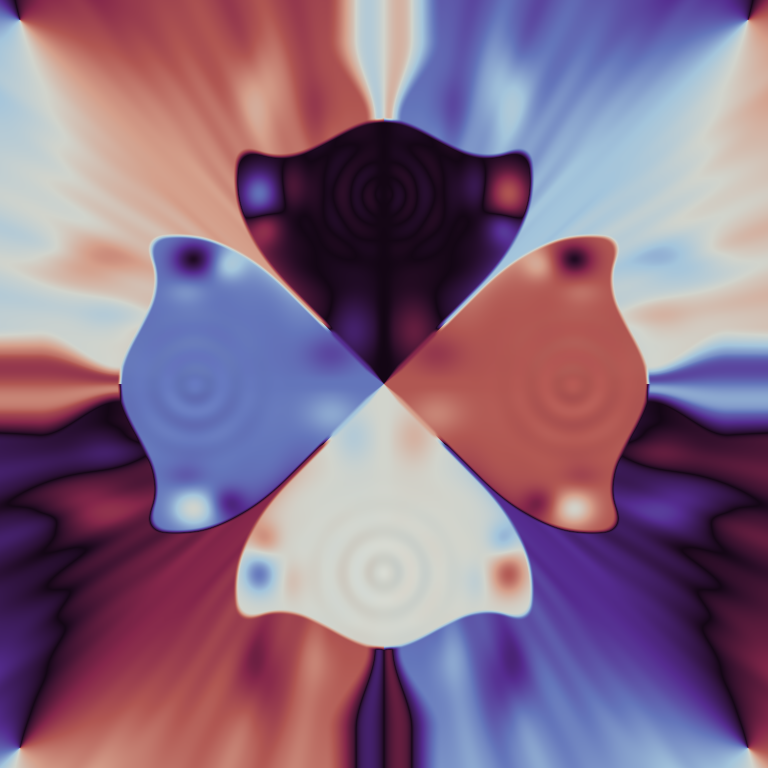
Give the GLSL for this background, as a Shadertoy shader.

```glsl
// Four-lobed cyclic phase portrait: blue, dark, red and pale petals in flowing colour.

const float PI = 3.14159265;
const vec2 RING_CENTER = vec2(0.0, 0.492);
const float CORNER = 0.948;   // diagonal vortex, in half canvases
const float PETAL_TIP = 0.69;

// Cyclic palette: pale, blue, dark, red, pale
vec3 phaseColor(float phase) {
    const vec3 wheel[8] = vec3[8](
        vec3(0.82, 0.83, 0.80), vec3(0.64, 0.77, 0.86),
        vec3(0.39, 0.46, 0.73), vec3(0.33, 0.17, 0.56),
        vec3(0.15, 0.05, 0.16), vec3(0.52, 0.15, 0.29),
        vec3(0.69, 0.34, 0.32), vec3(0.83, 0.62, 0.54));
    phase = fract(phase);
    float slot = phase * 8.0;
    int i = int(slot) % 8;
    vec3 color = mix(wheel[i], wheel[(i + 1) % 8], fract(slot));
    float crease = exp(-90.0 * abs(phase - 0.5));
    return color * (1.0 - 0.5 * crease);
}

vec2 hashGradient(vec2 cell) {
    float angle = 2.0 * PI * fract(sin(dot(cell, vec2(127.1, 311.7))) * 43758.5);
    return vec2(cos(angle), sin(angle));
}

float gradientNoise(vec2 p) {
    vec2 i = floor(p), f = fract(p);
    vec2 u = f * f * f * (f * (f * 6.0 - 15.0) + 10.0);
    vec2 e = vec2(1.0, 0.0);
    float low = mix(dot(hashGradient(i), f),
                    dot(hashGradient(i + e.xy), f - e.xy), u.x);
    float high = mix(dot(hashGradient(i + e.yx), f - e.yx),
                     dot(hashGradient(i + e.xx), f - e.xx), u.x);
    return mix(low, high, u.y);
}

float bump(vec2 p, vec2 center, vec2 size) {
    vec2 d = (p - center) / size;
    return exp(-dot(d, d));
}

float smoothMax(float a, float b, float k) {
    float h = max(k - abs(a - b), 0.0) / k;
    return max(a, b) + 0.25 * h * h * k;
}

float petalSide(float y) {
    float bend = max(y - 0.25, 0.0);
    return y - 1.75 * bend * bend;
}

// Negative inside the petal, positive outside
float petalDistance(vec2 p) {
    float top = 0.648 + 0.047 * cos(PI * p.x / 0.27);
    return smoothMax(p.y - top, p.x - petalSide(p.y), 0.06);
}

float ringWave(vec2 p) {
    float d = length(p - RING_CENTER);
    return cos(86.0 * d) * exp(-d * d / 0.022);
}

// Phase offset within the petal
float innerPhase(vec2 p) {
    float q = 0.08 * bump(p, vec2(0.08, 0.14), vec2(0.05, 0.07));
    q += 0.24 * bump(p, vec2(0.325, 0.495), vec2(0.045, 0.055));
    q -= 0.14 * bump(p, vec2(0.310, 0.405), vec2(0.040, 0.045));
    q -= 0.05 * bump(p, vec2(0.240, 0.515), vec2(0.035, 0.050));
    float edge = exp(-max(petalSide(p.y) - p.x, 0.0) / 0.035);
    q -= 0.12 * edge * smoothstep(0.15, 0.28, p.y) * (1.0 - smoothstep(0.36, 0.46, p.y));
    q += 0.012 * gradientNoise(p * 9.0);
    q += 0.022 * ringWave(p) * p.x / (length(p - RING_CENTER) + 0.02);
    return q * smoothstep(0.0, 0.03, p.x);
}

// Phase offset beyond the petal: corner vortex, soft rays and axial plume
float outerPhase(vec2 p) {
    float across = 1.7 * (p.y - p.x);
    float along = 2.0 * CORNER - p.x - p.y;
    float q = -0.375 + 0.5 * atan(across, along) / PI;
    float slope = p.x / p.y;
    float rays = gradientNoise(vec2(slope * 11.0, length(p) * 2.0));
    q += 0.09 * rays * smoothstep(0.1, 0.3, slope) * (1.0 - smoothstep(0.8, 1.0, slope));
    q += 0.06 * bump(p, vec2(0.17, 0.72), vec2(0.045, 0.08));
    q -= 0.15 * bump(p, vec2(0.32, 0.76), vec2(0.060, 0.120));
    float width = 0.025 + 0.055 * smoothstep(PETAL_TIP, 0.9, p.y);
    float t = p.x / width;
    q = mix(-0.5, q, smoothstep(0.7, 1.9, t));
    return q - 0.08 * sin(PI * clamp(t, 0.0, 1.0));
}

float octantPhase(vec2 p) {
    float d = petalDistance(p);
    float feather = min(0.015, 0.3 * p.y + 0.001);
    float outside = smoothstep(-feather, 0.0, d);
    float target = mix(0.125, outerPhase(p), smoothstep(0.13, 0.17, p.y));
    return mix(innerPhase(p), target, outside);
}

// Fold the plane into one mirrored octant, then restore the quarter turn
vec3 portrait(vec2 p) {
    float base = p.y > 0.0 ? 0.5 : 0.0;
    vec2 local = p.y > 0.0 ? p : -p;
    if (abs(p.x) > abs(p.y)) {
        base = p.x > 0.0 ? 0.75 : 0.25;
        local = p.x > 0.0 ? vec2(-p.y, p.x) : vec2(p.y, -p.x);
    }
    float side = local.x < 0.0 ? -1.0 : 1.0;
    local = vec2(abs(local.x), max(local.y, 0.0001));
    float shade = 1.0 + 0.035 * ringWave(local);
    return phaseColor(base + side * octantPhase(local)) * shade;
}

void mainImage(out vec4 fragColor, in vec2 fragCoord) {
    float scale = 2.0 / min(iResolution.x, iResolution.y);
    vec3 color = vec3(0.0);
    // Four samples soften the phase jumps
    for (int i = 0; i < 4; i++) {
        vec2 offset = vec2(i % 2, i / 2) * 0.5 - 0.25;
        color += portrait((fragCoord + offset - 0.5 * iResolution.xy) * scale);
    }
    fragColor = vec4(color * 0.25, 1.0);
}
```
